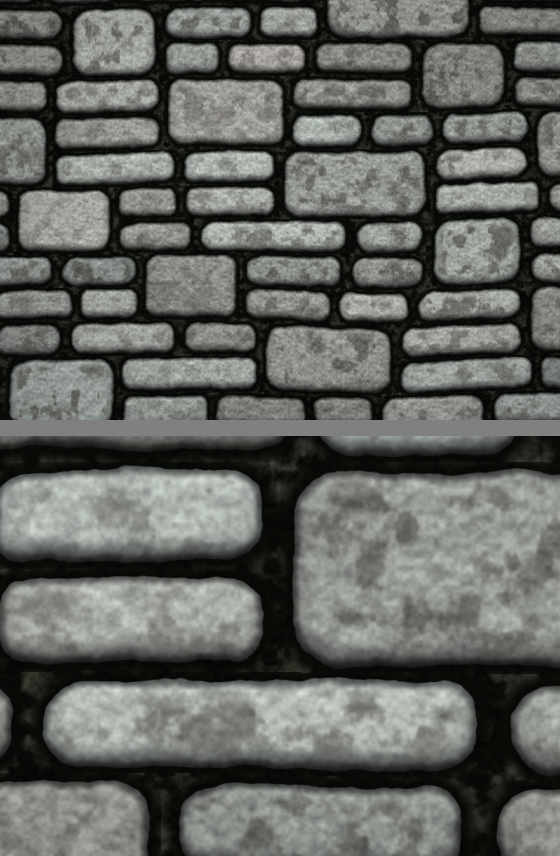
Top, the full canvas; bottom, a detail of the centre.
This texture is drawn by a WebGL 1 fragment shader. Its source:

```glsl
precision highp float;
// Dry-stacked wall of rounded grey stones with dark, shadowed joints.
uniform vec2 u_resolution;

float hash(vec2 p) {
  return fract(sin(dot(p, vec2(127.1, 311.7))) * 43758.5453);
}

float noise(vec2 p) {
  vec2 i = floor(p), f = fract(p);
  f = f * f * (3.0 - 2.0 * f);
  return mix(mix(hash(i), hash(i + vec2(1, 0)), f.x),
             mix(hash(i + vec2(0, 1)), hash(i + vec2(1, 1)), f.x), f.y);
}

float fbm(vec2 p) {
  float sum = 0.0, amp = 0.5;
  for (int i = 0; i < 4; i++) {
    sum += amp * noise(p);
    p = p * 2.1 + 7.3;
    amp *= 0.5;
  }
  return sum / 0.9375;
}

// Jittered joint i of a run of n stones; the ends stay fixed.
float joint(float i, float n, vec2 seed) {
  float inner = step(0.5, i) * step(i, n - 0.5);
  return i + inner * 0.55 * (hash(seed + i * 3.7) - 0.5);
}

// Cell under p as centre (xy) and half size (zw), in units of one course.
vec4 stoneCell(vec2 p) {
  const float period = 19.0;
  float row = floor(p.y), left = -1000.0, right = 1000.0;
  // Large stones start in this course or in the one below.
  for (int j = 0; j < 2; j++) {
    float r = row - float(j);
    float first = floor(p.x / period - 0.41 * r);
    for (int k = -1; k < 3; k++) {
      float n = first + float(k);
      vec2 id = vec2(n, r);
      float c = period * (n + 0.41 * r + 0.12 * (hash(id) - 0.5));
      float w = mix(1.2, 2.2, hash(id + 5.3));
      if (abs(p.x - c) < w) return vec4(c, r + 1.0, w, 1.0);
      if (c < p.x) left = max(left, c + w);
      else right = min(right, c - w);
    }
  }
  // Small stones share the run between two large ones.
  float span = right - left;
  float n = max(1.0, floor(span / 2.75 + 0.5));
  vec2 seed = vec2(floor(left * 8.0), row);
  float t = (p.x - left) / span * n;
  float i = clamp(floor(t), 0.0, n - 1.0);
  if (t < joint(i, n, seed)) i -= 1.0;
  else if (t > joint(i + 1.0, n, seed)) i += 1.0;
  float a = left + span * joint(i, n, seed) / n;
  float b = left + span * joint(i + 1.0, n, seed) / n;
  return vec4(0.5 * (a + b), row + 0.5, 0.5 * (b - a), 0.5);
}

float roundBox(vec2 q, vec2 size, float radius) {
  vec2 d = abs(q) - size + radius;
  return length(max(d, 0.0)) + min(max(d.x, d.y), 0.0) - radius;
}

void main() {
  vec2 uv = gl_FragCoord.xy / u_resolution;
  vec2 p = gl_FragCoord.xy / u_resolution.y * 11.9 + vec2(3.0, 20.3);
  float pixel = 11.9 / u_resolution.y;
  p.y += 0.3 * (noise(p * 0.22) - 0.5);

  // Stone outline: slight tilt, own size and a worn edge.
  vec4 cell = stoneCell(p);
  vec2 id = floor(cell.xy * 16.0);
  float rnd = hash(id), rnd2 = hash(id + 9.1);
  vec2 q = p - cell.xy;
  q.y += q.x * 0.04 * (rnd - 0.5) + 0.04 * (rnd2 - 0.5);
  vec2 size = cell.zw - vec2(0.12 + 0.05 * rnd2, 0.07 + 0.04 * rnd);
  float radius = min(mix(0.24, 0.4, rnd2) + 0.12 * step(0.9, cell.w), size.x);
  float wear = 0.12 * (fbm(p * 2.6 + rnd * 20.0) - 0.5);
  float d = roundBox(q, size, radius) + wear;
  float slope = (roundBox(q + vec2(0.0, 0.05), size, radius) + wear - d) / 0.05;

  // Mottled face with brownish patches and fine grain.
  float rim = 1.0 - smoothstep(0.0, 0.3, -d);
  float patches = fbm(p * vec2(3.4, 2.6) + rnd * 31.0);
  float blotch = smoothstep(0.46, 0.68, patches) * (1.0 - rim) * mix(0.35, 1.0, rnd2);
  float grain = noise(p * 15.0) + 0.6 * noise(p * 27.0) - 0.8;
  float relief = fbm(p * 4.5) - fbm(p * 4.5 + vec2(0.0, 0.35));
  vec3 pale = mix(vec3(0.62, 0.65, 0.63), vec3(0.62, 0.61, 0.59), rnd);
  vec3 face = mix(pale, vec3(0.34, 0.33, 0.31), blotch * 0.85);
  face *= mix(0.86, 1.08, hash(id + 4.4)) + 0.2 * grain + 0.45 * relief;

  // Light from above: bright shoulders, dark undersides and rims.
  face *= 1.0 + rim * (0.2 * slope - 0.16);
  face *= 1.0 - 0.4 * rim * rim * max(-slope, 0.0);
  face *= mix(0.45, 1.0, smoothstep(0.0, 0.1, -d));

  // Gritty mortar, lightest where the joint widens.
  float grit = fbm(p * 7.0);
  vec3 mortar = mix(vec3(0.03, 0.038, 0.025), vec3(0.19, 0.2, 0.165),
                    smoothstep(0.02, 0.2, d) * smoothstep(0.3, 0.7, grit));
  mortar *= 0.9 + 0.5 * grain;

  vec3 color = mix(mortar, face, smoothstep(pixel, -pixel, d));
  vec2 corner = uv - vec2(0.52, 0.54);
  color *= 1.06 - 0.5 * dot(corner, corner);
  gl_FragColor = vec4(color, 1.0);
}
```
